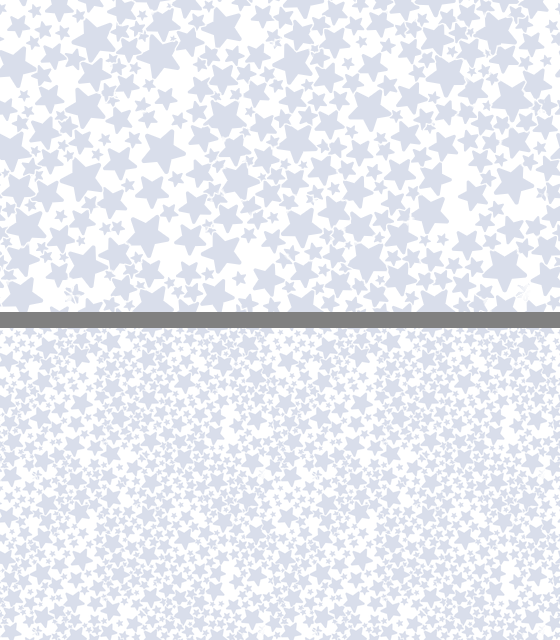
Top: one tile. Bottom: repeated 2 by 2.
Write a WebGL 1 fragment shader that draws this pattern.

```glsl
precision highp float;
// Dense scatter of plump, round-tipped stars pointing downward on white.
// Large and medium stars sit on a warped, jittered triangular lattice; small
// ones settle in the gaps between three neighbours. The lattice wraps.
uniform vec2 u_resolution;

#define GRID vec2(16.0, 8.0)   // columns: multiple of 4, rows: even
#define LARGE 0.0725           // radii and lengths in canvas heights
#define MEDIUM vec2(0.038, 0.059)
#define SMALL vec2(0.010, 0.038)
#define JITTER 0.030
#define WARP 0.025
#define TILT 0.55
#define INNER 0.41             // notch radius relative to the star radius
#define ROUND 0.10             // tip rounding relative to the star radius
#define BODY 0.78              // share of the radius treated as solid
#define GAP 0.004              // white seam where two stars touch
#define FILL_CHANCE 0.82

const float PI = 3.14159265;
const vec3 PAPER = vec3(1.0);
const vec3 STAR_BLUE = vec3(0.85, 0.87, 0.92);

vec3 hash(vec2 p) {
  vec3 q = fract(p.xyx * vec3(0.1031, 0.1030, 0.0973));
  q += dot(q, q.yxz + 33.33);
  return fract((q.xxy + q.yzz) * q.zyx);
}

// Slow displacement that repeats with the canvas.
vec2 warp(vec2 p, float aspect) {
  vec2 turn = 2.0 * PI * p / vec2(aspect, 1.0);
  return WARP * vec2(sin(turn.y + 2.0 * turn.x), sin(3.0 * turn.x - turn.y + 1.3));
}

// Rounded five-pointed star, one tip down at zero tilt.
float starDistance(vec2 p, float radius, float tilt) {
  float angle = atan(p.x, -p.y) + tilt;
  angle = abs(mod(angle + PI / 5.0, 2.0 * PI / 5.0) - PI / 5.0);
  p = length(p) / radius * vec2(cos(angle), sin(angle));
  vec2 tip = vec2(1.0 - ROUND, 0.0);
  vec2 edge = INNER * vec2(cos(PI / 5.0), sin(PI / 5.0)) - tip;
  vec2 v = p - tip;
  float along = clamp(dot(v, edge) / dot(edge, edge), 0.0, 1.0);
  float outside = sign(edge.y * v.x - edge.x * v.y);
  return radius * (outside * length(v - edge * along) - ROUND);
}

// Lattice star as (centre, radius, tilt); every fourth site holds a large one.
vec4 latticeStar(vec2 id, float aspect) {
  vec2 wrapped = mod(id, GRID);
  vec3 place = hash(wrapped + 3.7);
  vec3 kind = hash(wrapped + 51.3);
  float odd = mod(id.x, 2.0);
  vec2 centre = (id + vec2(0.5, 0.25 + 0.5 * odd)) * vec2(aspect, 1.0) / GRID;
  centre += warp(centre, aspect) + JITTER * (place.xy - 0.5);
  bool large = odd < 0.5 && mod(id.y + 0.5 * id.x, 2.0) < 0.5 && kind.y < 0.92;
  float radius = large ? LARGE * mix(0.94, 1.04, kind.x) : mix(MEDIUM.x, MEDIUM.y, kind.x);
  return vec4(centre, radius, TILT * (place.z - 0.5));
}

// Small star moved to the point with equal room to three lattice stars.
vec4 gapStar(vec4 a, vec4 b, vec4 c, vec3 rnd) {
  vec2 centre = (a.xy + b.xy + c.xy) / 3.0;
  vec3 room = vec3(0.0);
  for (int i = 0; i < 4; i++) {
    vec2 fromA = centre - a.xy, fromB = centre - b.xy, fromC = centre - c.xy;
    vec3 reach = vec3(length(fromA), length(fromB), length(fromC));
    room = reach - BODY * vec3(a.z, b.z, c.z);
    vec3 push = 0.6 * (dot(room, vec3(1.0 / 3.0)) - room) / reach;
    centre += push.x * fromA + push.y * fromB + push.z * fromC;
  }
  float radius = min(room.x, min(room.y, room.z)) / BODY;
  radius = min(radius, SMALL.y) * mix(0.5, 1.0, rnd.x);
  return vec4(centre, rnd.y < FILL_CHANCE ? radius : 0.0, 1.6 * TILT * (rnd.z - 0.5));
}

// Keeps the distances to the two nearest stars.
void addStar(inout vec2 nearest, vec2 p, vec4 star) {
  if (star.z < SMALL.x) return;
  float d = starDistance(p - star.xy, star.z, star.w);
  nearest = d < nearest.x ? vec2(d, nearest.x) : vec2(nearest.x, min(nearest.y, d));
}

void main() {
  float aspect = u_resolution.x / u_resolution.y;
  vec2 p = gl_FragCoord.xy / u_resolution.y;
  vec2 base = floor((p - warp(p, aspect)) * GRID / vec2(aspect, 1.0));
  vec2 nearest = vec2(10.0);

  for (int i = -1; i <= 1; i++) {
    for (int j = -1; j <= 1; j++) {
      vec2 id = base + vec2(float(i), float(j));
      vec4 site = latticeStar(id, aspect);
      addStar(nearest, p, site);
      if (i < 1) {
        // The two lattice triangles to the right of and above this site.
        float odd = mod(id.x, 2.0);
        vec4 upper = latticeStar(id + vec2(1.0, odd), aspect);
        vec4 lower = latticeStar(id + vec2(1.0, odd - 1.0), aspect);
        vec4 above = latticeStar(id + vec2(0.0, 1.0), aspect);
        vec2 seed = mod(id, GRID);
        addStar(nearest, p, gapStar(site, upper, lower, hash(seed + 97.1)));
        addStar(nearest, p, gapStar(site, upper, above, hash(seed + 143.9)));
      }
    }
  }

  // Cut a thin seam between touching stars, then smooth the edge.
  float d = max(nearest.x, 0.5 * (nearest.x - nearest.y + GAP));
  float cover = clamp(0.5 - d * u_resolution.y, 0.0, 1.0);
  gl_FragColor = vec4(mix(PAPER, STAR_BLUE, cover), 1.0);
}
```
